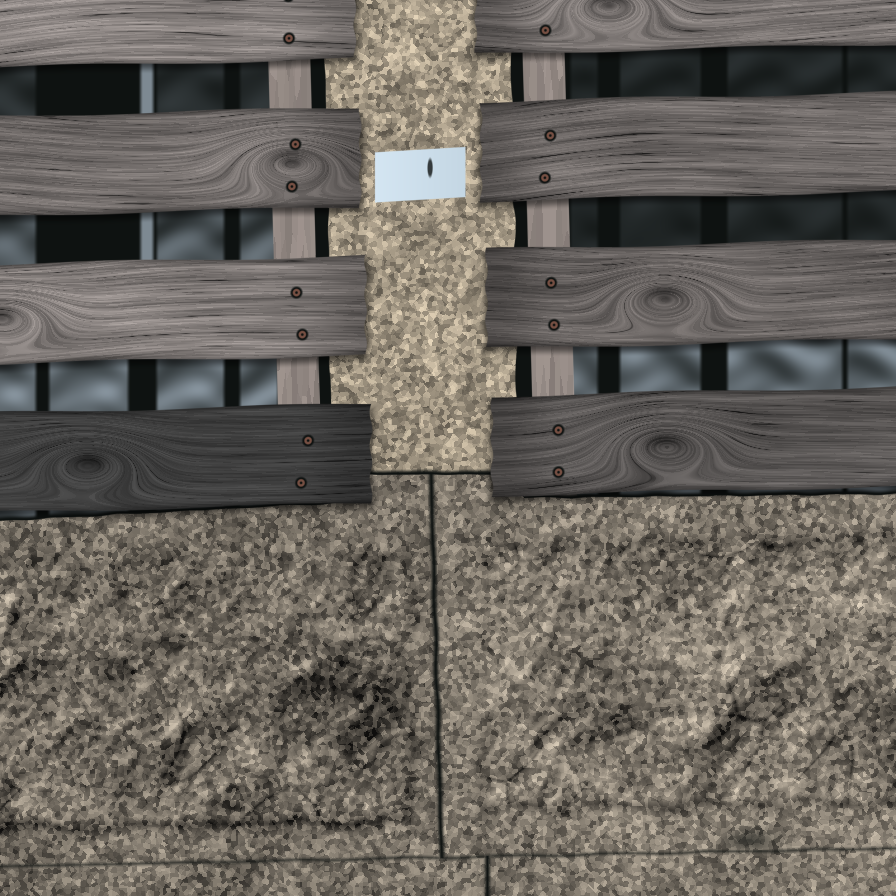
Give the GLSL for this texture, as a Shadertoy shader.

```glsl
// x runs right, y runs down, both 0..1
const float PLANK_HALF = 0.0555, SLOPE = -0.024, GRIT = 190.0;
const vec2 START = vec2(0.0195, 0.0175), STEP = vec2(0.1655, 0.1645), END = vec2(0.396, 0.531);
const vec4 TONE_L = vec4(0.55, 0.47, 0.53, 0.27), TONE_R = vec4(0.5, 0.45, 0.43, 0.37);
const vec4 KNOT_L = vec4(-0.3, 0.325, 0, 0.1), KNOT_R = vec4(0.68, 1.2, 0.742, 0.742);
const vec3 WOOD = vec3(1.03, 0.98, 0.96), POST = vec3(0.57, 0.53, 0.51);
const vec3 COLUMN = vec3(0.63, 0.585, 0.51), BLOCK = vec3(0.49, 0.46, 0.415);
const vec3 CARD = vec3(0.8, 0.87, 0.92), GLASS = vec3(0.54, 0.59, 0.63);
const vec3 DARK = vec3(0.055, 0.07, 0.065), RUST = vec3(0.46, 0.31, 0.26);

float soft(float d, float w) { return 1.0 - smoothstep(-w, w, d); }
float fill(float d) { return soft(d, 0.8 / iResolution.y); }
float band(float x, float a, float b) { return soft(max(a - x, x - b), 0.003); }

// Cellular noise: nearest, second nearest, random value
vec3 cells(vec2 p) {
    vec3 r = vec3(9, 9, 0);
    for (int k = 0; k < 9; k++) {
        vec2 c = floor(p) + vec2(k % 3 - 1, k / 3 - 1);
        vec2 h = fract(sin(c * mat2(127.1, 311.7, 269.5, 183.3)) * 43758.5);
        float d = length(c + h - p);
        if (d < r.x) r = vec3(d, r.x, fract(h.x * 7.3 + h.y * 3.1));
        else r.y = min(r.y, d);
    }
    return r;
}

float waves(vec2 p) {
    return 0.45 * (sin(p.x + 1.7 * sin(p.y * 0.8)) + sin(p.y * 1.3 + 1.4 * sin(p.x * 0.9 + 2.0)));
}

float grit(vec2 p) {
    return 0.6 * cells(p * GRIT).z + 0.35 * cells(p * GRIT * 0.53).z - 0.475;
}

float rock(vec2 p) {
    p += 0.018 * sin(p.yx * 31.0) + 0.006 * sin(p.yx * 93.0);
    float h = 0.0;
    for (float s = 8.0; s < 80.0; s *= 2.1) {
        h += 4.0 / s * cells(p * s).x;
        p = mat2(0.8, 0.6, -0.6, 0.8) * p + 0.37;
    }
    return h;
}

vec3 windows(vec2 p) {
    float left = band(p.x, -0.1, 0.04) + band(p.x, 0.175, 0.25) + band(p.x, 0.268, 0.31)
        + band(p.x, 0.055, 0.143) * step(0.39, p.y);
    float right = band(p.x, 0.637, 0.667) + band(p.x, 0.692, 0.782)
        + band(p.x, 0.812, 0.94) + band(p.x, 0.946, 1.1);
    float glow = left * mix(0.25, 0.9, smoothstep(0.09, 0.41, p.y))
        + right * mix(0.2, 0.85, smoothstep(0.28, 0.39, p.y));
    glow *= 0.72 + 0.4 * waves(p * vec2(65, 90));
    return mix(DARK, GLASS, max(glow, 0.9 * band(p.x, 0.157, 0.171) * step(p.y, 0.3)));
}

vec3 masonry(vec2 p) {
    float side = step(0.488, p.x), wob = 0.004 * waves(p * 55.0);
    float seam = 0.466 + 0.028 * p.y + 0.3 * wob;
    float joint = 0.967 - 0.02 * p.x + 0.3 * wob;
    float mid = 0.776 - 0.015 * p.x - 0.012 * side;
    float panel = max(mix(p.x - 0.46, 0.54 - p.x, side), abs(p.y - mid) - 0.148) + 2.0 * wob;
    // Split face lit from above, with cracks and a hollow
    float relief = rock(p) - rock(p - vec2(0.004, 0.005));
    vec3 c = cells((p + 0.025 * sin(p.yx * 29.0)) * vec2(10, 8) + 3.0);
    float crack = soft(c.y - c.x - 0.02, 0.05) * smoothstep(0.1, 0.6, waves(p * 19.0 + 4.0));
    float hollow = soft(length(p - vec2(0.39, 0.79)) - 0.07, 0.07);
    float shade = 0.94 + 0.1 * side + 0.09 * waves(p * 23.0) + grit(p);
    shade += soft(panel, 0.012) * (3.8 * relief - 0.06 - 0.45 * crack - 0.22 * hollow);
    shade -= soft(abs(panel) - 0.004, 0.008) * (0.16 + 0.36 * smoothstep(0.87, 0.92, p.y));
    // Joints and a damp stain
    float gap = soft(abs(p.x - (p.y < joint ? seam : 0.544)) - 0.0025, 0.003);
    gap = max(gap, 0.75 * soft(abs(p.y - joint) - 0.0012, 0.003));
    gap = max(gap, 0.6 * soft(length((p - vec2(0.837, 0.938)) * vec2(0.45, 1)) - 0.008, 0.012));
    return mix(BLOCK * max(shade, 0.12), DARK, gap);
}

vec3 wood(vec2 p, vec2 local, float tone, vec2 knot, float seed) {
    vec2 k = (p - knot) * vec2(17, 34);
    float bulge = exp(-dot(k, k));
    float v = local.y * 3.0 + 0.5 * sin(p.x * 9.0 + seed) + 4.0 * bulge;
    float streak = cells(vec2(p.x * 9.0 + seed * 5.0, v * 7.0)).x;
    float shade = 0.97 + 0.085 * sin(v * 6.0 + 1.5 * sin(v * 2.3 + seed)) - 0.3 * streak
        + 0.16 * cells(vec2(p.x * 28.0, v * 19.0 + seed)).z + 0.08 * waves(p * vec2(14, 40) + seed);
    shade -= 0.35 * smoothstep(0.78, 0.95, streak) + 0.45 * pow(bulge, 9.0);
    shade *= 1.0 - 0.24 * soft(local.x - 0.045, 0.045) - 0.3 * smoothstep(0.86, 1.0, abs(local.y));
    return tone * shade * mix(vec3(1), WOOD, smoothstep(0.25, 0.42, tone));
}

void mainImage(out vec4 fragColor, in vec2 fragCoord) {
    vec2 p = fragCoord / iResolution.xy;
    p.y = 1.0 - p.y;
    // Uprights and granite column
    float post = abs(abs(p.x - 0.463 - p.y * 0.028) - 0.142) - 0.0235;
    vec3 col = mix(windows(p), POST * (0.9 + 0.2 * cells(p * vec2(160, 14)).z), fill(post));
    float column = abs(p.x - 0.466 - 0.016 * p.y) - 0.104 + 0.002 * waves(p * 70.0);
    col = mix(col, DARK, soft(column - 0.011, 0.003));
    col = mix(col, COLUMN * (1.0 + 0.85 * grit(p) + 0.06 * waves(p * 27.0)), fill(column));
    // Card with a dark fleck
    vec2 q = p - vec2(0.469, 0.195);
    q.y += 0.06 * q.x;
    col = mix(col, CARD - 0.6 * q.x * WOOD, fill(max(abs(q.x) - 0.0505, abs(q.y) - 0.028)));
    col = mix(col, DARK, 0.8 * soft(length((q - vec2(0.011, -0.007)) * vec2(3.5, 1)) - 0.01, 0.003));
    // Stone courses with a raised middle
    float top = p.x < 0.5 ? 0.582 - 0.055 * p.x : 0.562 - 0.011 * p.x;
    top = mix(top, 0.53, band(p.x, 0.377, 0.582)) + 0.0015 * waves(p * 90.0);
    col = mix(col, DARK, soft(top - 0.004 - p.y, 0.003));
    if (p.y > top - 0.01) col = mix(col, masonry(p), fill(top - p.y));
    // Planks with shadows and screws
    for (int k = 0; k < 8; k++) {
        int side = k / 4, i = k % 4;
        float n = float(i), seed = float(k) * 2.7, start = START[side] + STEP[side] * n;
        float inner = (END[side] + 0.006 * n - p.x) * float(1 - 2 * side) + 0.0015 * sin(p.y * 170.0 + seed);
        float centre = start + SLOPE * p.x, y = p.y - centre + 0.0016 * sin(p.x * 19.0 + seed);
        float edge = max(-inner, abs(y) - PLANK_HALF);
        col *= 1.0 - 0.5 * soft(max(-inner - 0.003, abs(y - 0.006) - PLANK_HALF), 0.006);
        if (edge > 0.004) continue;
        float kx = side == 0 ? KNOT_L[i] : KNOT_R[i], tone = side == 0 ? TONE_L[i] : TONE_R[i];
        vec3 board = wood(p, vec2(inner, y / PLANK_HALF), tone, vec2(kx, start + SLOPE * kx), seed);
        for (float s = 0.0; s < 2.0; s++) {
            float x = 0.322 + 0.283 * float(side) + 0.006 * n + 0.004 * sin(seed + s * 3.0);
            float r = length(p - vec2(x, centre - 0.016 + 0.047 * s));
            board = mix(board, DARK, soft(r - 0.0065, 0.0015));
            board = mix(board, RUST, soft(abs(r - 0.0028) - 0.0014, 0.001));
        }
        col = mix(col, board, fill(edge));
    }
    fragColor = vec4(col, 1);
}
```
